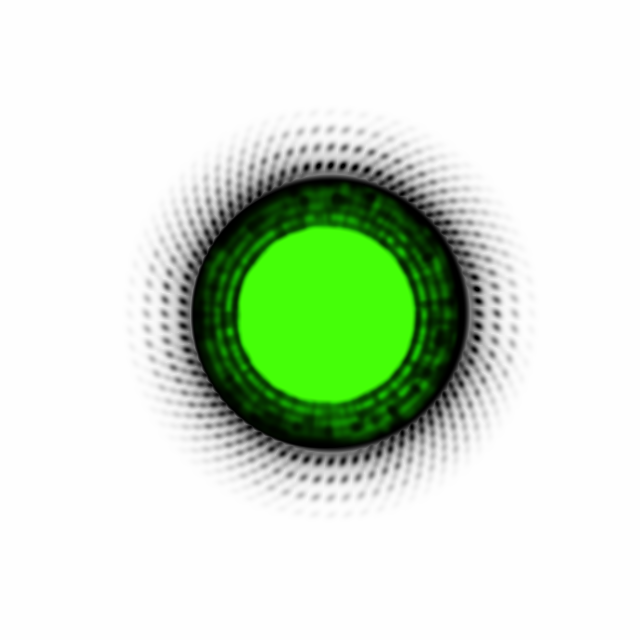
Reproduce this background procedurally as a Shadertoy shader.

```glsl
#define DISC_CENTER vec2(0.010, 0.008)
#define HALO_CENTER vec2(0.017, 0.010)
#define DISC_RADIUS 0.137
#define RING_RADIUS 0.211
#define ROW_START 0.232
#define ROW_STEP 0.0283
#define DOTS_PER_ROW 76.0
#define DOT_TWIST 0.22
#define GREEN vec3(0.27, 1.0, 0.03)
#define PAPER vec3(0.995)

const float TAU = 6.2831853;

float hash(vec2 p) {
    return fract(sin(dot(p, vec2(127.1, 311.7))) * 43758.5453);
}

// Value noise around a circle; x is in turns and wraps after `cells` cells
float polarNoise(float turn, float y, float cells) {
    vec2 p = vec2(turn * cells, y);
    vec2 i = floor(p);
    vec2 f = fract(p);
    f = f * f * (3.0 - 2.0 * f);
    float x0 = mod(i.x, cells);
    float x1 = mod(i.x + 1.0, cells);
    float low = mix(hash(vec2(x0, i.y)), hash(vec2(x1, i.y)), f.x);
    float high = mix(hash(vec2(x0, i.y + 1.0)), hash(vec2(x1, i.y + 1.0)), f.x);
    return mix(low, high, f.y);
}

// Soft slanted spots on a polar lattice
float dotLattice(float turn, float row, float shift) {
    float column = turn * DOTS_PER_ROW + shift;
    vec2 cell = vec2(column, row + shift);
    cell = fract(cell + 0.5) - 0.5;
    cell.x += cell.y * DOT_TWIST * 2.0;
    return exp(-dot(cell * cell, vec2(11.0, 16.0)));
}

// Ink density of the dotted halo
float haloInk(vec2 p) {
    float r = length(p);
    float angle = atan(p.y, p.x);
    float turn = angle / TAU;
    float row = (r - ROW_START) / ROW_STEP;

    // Interleaved rows become visible along the diagonals
    float diagonal = smoothstep(0.1, 0.95, abs(sin(2.0 * angle)));
    float dots = dotLattice(turn, row, 0.0) * mix(1.0, 0.72, diagonal)
               + dotLattice(turn, row, 0.5) * 0.55 * diagonal;

    float fade = 1.0 - smoothstep(0.215, 0.333, r);
    float haze = 0.5 * exp(-max(r - 0.222, 0.0) / 0.022);
    float grain = 0.8 + 0.4 * polarNoise(turn + 0.5, row * 2.0, 38.0);
    float rim = 1.0 - smoothstep(0.207, 0.229, r);
    return clamp(max(rim, haze * fade + dots * fade * 0.78 * grain), 0.0, 1.0);
}

// Green brightness of the mottled ring
float ringLight(float r, float angle) {
    float turn = angle / TAU + 0.5;
    float depth = clamp((r - DISC_RADIUS) / (RING_RADIUS - DISC_RADIUS), 0.0, 1.0);

    // Concentric grooves, strongest at the sides
    float side = mix(0.35, 1.0, abs(cos(angle)));
    float groove = 0.5 + 0.5 * cos((r - 0.153) / 0.018 * TAU);
    float grooves = mix(1.0, 0.35 + 0.85 * groove, side * (1.0 - 0.6 * depth));

    // Flecks and dark patches grow towards the rim
    float flecks = polarNoise(turn, r / 0.014, 72.0);
    float streaks = polarNoise(turn, r / 0.03 + 9.0, 110.0);
    float patches = polarNoise(turn, r / 0.06 + 4.0, 17.0);
    float mottle = smoothstep(0.12, 0.95, 0.6 * flecks + 0.4 * streaks) * 1.6;
    mottle *= mix(1.0, smoothstep(0.1, 0.7, patches), depth);

    float level = mix(0.62, 0.27, depth);
    float edge = RING_RADIUS - 0.008 + 0.012 * (patches - 0.5);
    float inside = 1.0 - smoothstep(edge - 0.012, edge + 0.008, r);
    return level * grooves * mix(0.85, mottle, 0.35 + 0.65 * depth) * inside;
}

void mainImage(out vec4 fragColor, in vec2 fragCoord) {
    float size = min(iResolution.x, iResolution.y);
    vec2 uv = (fragCoord - 0.5 * iResolution.xy) / size;
    vec2 p = uv - DISC_CENTER;
    float r = length(p);
    float angle = atan(p.y, p.x);

    // Halo and black body
    float body = 1.0 - smoothstep(RING_RADIUS - 0.004, RING_RADIUS + 0.007, r);
    float ink = max(body, haloInk(uv - HALO_CENTER));
    vec3 color = PAPER * (1.0 - ink);

    // Mottled ring
    color += GREEN * vec3(0.45, 1.0, 0.5) * ringLight(r, angle) * body;

    // Bright disc with a slightly uneven edge
    float wobble = 0.004 * (polarNoise(angle / TAU + 0.5, 2.5, 40.0) - 0.5);
    float disc = 1.0 - smoothstep(-0.005, 0.005, r - DISC_RADIUS - wobble);
    color = mix(color, GREEN, disc);

    fragColor = vec4(clamp(color, 0.0, 1.0), 1.0);
}
```
